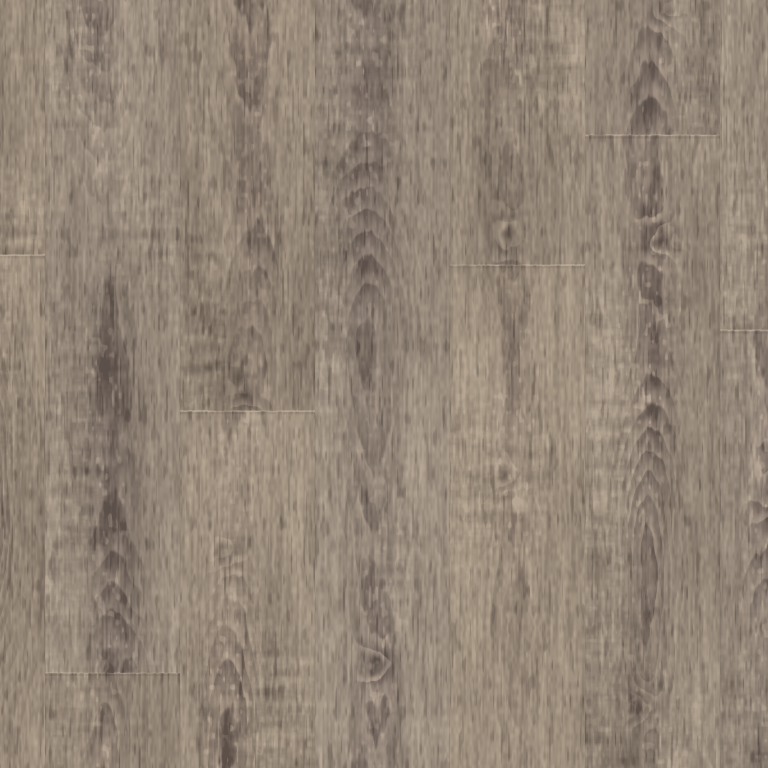
Write a Shadertoy shader that draws this texture.

```glsl
// Grey-brown oak floor: tall planks with staggered end joints.
// Each plank is a cut through a wavy log, so ring distance gives cathedral
// arches; stretched noise adds fibres, pores, cross ripples and knots.

float hash(vec2 p) {
    return fract(sin(dot(p, vec2(127.1, 311.7))) * 43758.5453);
}

float noise(vec2 p) {
    vec2 i = floor(p), f = fract(p);
    f = f * f * (3.0 - 2.0 * f);
    return mix(mix(hash(i), hash(i + vec2(1, 0)), f.x),
               mix(hash(i + vec2(0, 1)), hash(i + vec2(1, 1)), f.x), f.y);
}

float fbm(vec2 p) {
    float sum = 0.0, amp = 0.53;
    for (int i = 0; i < 4; i++) {
        sum += amp * noise(p);
        p = p * 2.03 + 7.1;
        amp *= 0.5;
    }
    return sum;
}

void mainImage(out vec4 fragColor, in vec2 fragCoord) {
    vec2 uv = fragCoord / iResolution.xy;

    // Plank layout: column, end joint height, and a seed per board
    const float plankWidth = 0.1758;
    float joints[7] = float[7](0.668, 0.124, 0.465, -0.1, 0.655, 0.824, 0.570);
    float column = floor((uv.x - 0.0586) / plankWidth);
    float x = uv.x - 0.0586 - column * plankWidth;
    float joint = joints[int(mod(column + 1.0, 7.0))];
    vec2 board = vec2(column + 3.0, step(joint, uv.y) + 2.0);
    float seed = hash(board);
    vec2 q = vec2(x, uv.y) + vec2(seed, hash(board + 9.0)) * 8.0;

    // Wandering heart line and the depth of the cut below it
    float center = 0.050 + 0.04 * hash(board + 4.0)
                 + 0.030 * (noise(vec2(seed * 50.0, q.y * 3.0)) - 0.5)
                 + 0.008 * (noise(vec2(seed * 70.0, q.y * 15.0)) - 0.5);
    float u = x - center;
    float depth = 0.13 * noise(vec2(seed * 90.0, q.y * 3.0));

    // Knots bend the rings and leave a dark core with a pale rim
    float bend = 0.0, core = 0.0, rim = 0.0;
    for (int i = 0; i < 2; i++) {
        vec2 id = board + float(i) * 13.7;
        float present = step(0.45, hash(id + 2.0));
        vec2 k = vec2(u - 0.03 * (hash(id + 5.0) - 0.5), uv.y - hash(id + 6.0));
        k += 0.007 * (vec2(noise(q * 70.0), noise(q * 70.0 + 5.0)) - 0.5);
        float d = length(k / vec2(0.011, 0.014));
        bend += present * exp(-dot(k, k) / 0.0007);
        core += present * exp(-d * d * 1.6);
        rim += present * exp(-pow((d - 1.1) * 3.5, 2.0)) * smoothstep(0.3, 0.7, noise(q * 60.0));
    }

    // Growth rings: slow darkening, then a sharp pale edge
    float radius = sqrt(u * u * 1.6 + depth * depth) + 0.020 * bend
                 + 0.008 * (fbm(q * vec2(45.0, 11.0)) - 0.5)
                 + 0.0020 * (noise(q * vec2(190.0, 60.0)) - 0.5);
    float t = fract(radius / 0.0095);
    float ring = smoothstep(0.0, 0.80, t) * (1.0 - smoothstep(0.86, 1.0, t)) - 0.48;
    float heart = exp(-pow(u / 0.027, 2.0))
                * (0.35 + 0.65 * smoothstep(0.2, 0.65, noise(q * vec2(9.0, 4.0))));

    // Broad tone: drift, heart, rings and cross figure
    float tone = 0.74 + 0.10 * (seed - 0.5);
    tone += 0.68 * (fbm(q * vec2(15.0, 2.6)) - 0.5);
    tone -= heart * (0.27 + 0.36 * (fbm(q * vec2(60.0, 9.0)) - 0.3));
    tone -= ring * (0.08 + 0.52 * heart) * (0.5 + 0.9 * noise(q * vec2(50.0, 10.0)));
    float figure = smoothstep(0.42, 0.75, noise(q * vec2(10.0, 3.5) + 3.0));
    tone += 0.55 * figure * (fbm(q * vec2(20.0, 75.0)) - 0.5);

    // Fine tone: fibres, pores and pale flecks
    tone += 0.42 * (fbm(q * vec2(115.0, 7.0)) - 0.5);
    tone += 0.36 * (noise(q * vec2(370.0, 30.0)) - 0.5);
    tone += 0.30 * (noise(q * vec2(340.0, 120.0)) - 0.5);
    tone -= 0.32 * smoothstep(0.66, 0.90, noise(q * vec2(300.0, 42.0)));
    float fleck = smoothstep(0.66, 0.88, noise(q * vec2(230.0, 95.0)));
    tone += 0.30 * fleck * (heart + 0.6 * figure);
    tone += 0.26 * rim - 0.42 * core;

    // Barely visible long seams, worn pale end joints with a soft shadow
    float side = min(x, plankWidth - x);
    tone -= 0.08 * (1.0 - smoothstep(0.0003, 0.0020, side));
    float rise = uv.y - joint;
    float wear = smoothstep(0.1, 0.8, noise(vec2(uv.x * 45.0, column)));
    tone += (0.12 + 0.25 * wear) * (1.0 - smoothstep(0.0004, 0.0020, abs(rise)));
    tone -= 0.14 * (1.0 - smoothstep(0.0006, 0.0022, abs(rise + 0.0030)));

    // Warm taupe ramp, greyer on some boards and slightly violet at the heart
    vec3 darkOak = vec3(0.412, 0.364, 0.325);
    vec3 paleOak = vec3(0.662, 0.604, 0.535);
    vec3 color = mix(darkOak, paleOak, clamp(tone, -0.2, 1.2));
    color += (hash(board + 8.0) - 0.5) * vec3(-0.004, 0.0, 0.010);
    color += heart * vec3(0.0, -0.003, 0.005);
    fragColor = vec4(color, 1.0);
}
```
